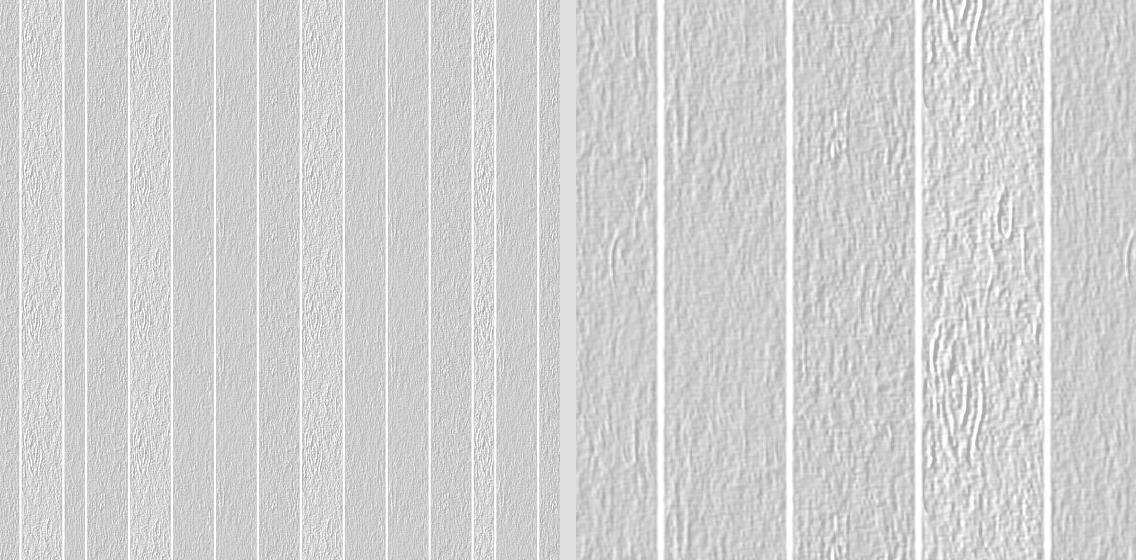
Left, the full canvas; right, a detail of the centre.
Give the GLSL for this texture map, as a WebGL 2 fragment shader.

```glsl
#version 300 es
precision highp float;
uniform vec2 u_resolution;
out vec4 fragColor;

// Board layout: one narrow board, then nine wide ones
const float START = 0.1133;
const float NARROW = 0.0404;
const float WIDE = 0.0767;
const float WIDE_COUNT = 9.0;
const float GRAIN_PERIOD = 0.241;
const float GAP_HALF_WIDTH = 0.0021;
const float GAP_SOFTNESS = 0.0012;
const float SHADOW_WIDTH = 0.0030;

// Grain relief
const vec2 LIGHT_STEP = vec2(0.0009, -0.0004);
const float RELIEF = 0.37;
const vec2 RING_CENTRE = vec2(0.024, 0.195);
const vec2 KNOT_CENTRE = vec2(0.029, 0.095);

// Greys
const float PAINT = 0.802;
const float GAP = 1.0;
const float SHADOW = 0.70;

// Board kinds, in their order across
const float KNOTTY = 0.0;
const float RINGED = 1.0;
const float FINE = 2.0;

float hash(vec2 p, float seed) {
    vec3 q = fract(vec3(p.xyx + seed * 17.3) * vec3(0.1031, 0.1030, 0.0973));
    q += dot(q, q.yzx + 33.33);
    return fract((q.x + q.y) * q.z);
}

// Value noise that wraps vertically after a whole number of rows
float grainNoise(vec2 p, float cellWidth, float rows, float seed) {
    vec2 q = vec2(p.x / cellWidth, p.y / GRAIN_PERIOD * rows);
    vec2 cell = floor(q), f = fract(q);
    f = f * f * (3.0 - 2.0 * f);
    float y0 = mod(cell.y, rows), y1 = mod(cell.y + 1.0, rows);
    float low = mix(hash(vec2(cell.x, y0), seed), hash(vec2(cell.x + 1.0, y0), seed), f.x);
    float high = mix(hash(vec2(cell.x, y1), seed), hash(vec2(cell.x + 1.0, y1), seed), f.x);
    return mix(low, high, f.y);
}

// Offset from a feature, wrapped to the nearest vertical repeat
vec2 wrappedOffset(vec2 p, vec2 centre) {
    vec2 d = p - centre;
    d.y -= GRAIN_PERIOD * floor(d.y / GRAIN_PERIOD + 0.5);
    return d;
}

float woodHeight(vec2 p, float kind) {
    float seed = kind + 1.0;
    vec2 w = p;
    w.x += 0.004 * (grainNoise(p, 0.018, 9.0, seed + 5.0) - 0.5);

    // Long strokes, short fibres and fine cross weave
    float h = 0.48 * grainNoise(w, 0.0027, 21.0, seed);
    h += 0.42 * grainNoise(w, 0.0016, 76.0, seed + 9.0);
    h += 0.24 * grainNoise(p, 0.0045, 150.0, seed + 13.0);

    // Nested oval growth rings
    if (kind == RINGED) {
        vec2 d = wrappedOffset(w, RING_CENTRE);
        float radius = length(d * vec2(1.0, 0.22));
        float rings = 0.5 + 0.5 * sin(radius * 1500.0);
        h += 0.30 * rings * exp(-radius * radius * 2600.0);
    }

    // Thin upright cracks
    float field = grainNoise(w, 0.0065, 9.0, seed + 21.0);
    float patches = smoothstep(0.5, 0.8, grainNoise(p, 0.016, 8.0, seed + 23.0));
    h += 0.42 * patches * (1.0 - smoothstep(0.0, 0.14, abs(field - 0.5)));

    // Small knot with a curl around it
    if (kind != RINGED && kind != FINE) {
        vec2 d = wrappedOffset(w, KNOT_CENTRE) * vec2(1.0, 0.4);
        float r = length(d);
        h += 0.35 * sin(r * 1300.0) * exp(-r * r * 30000.0);
    }
    return h;
}

void main() {
    vec2 p = gl_FragCoord.xy / u_resolution;
    float pixel = 1.0 / u_resolution.x;

    // Find the board and the place within it
    float period = NARROW + WIDE_COUNT * WIDE;
    float group = floor((p.x - START) / period);
    float along = p.x - START - group * period;
    bool isNarrow = along < NARROW;
    float index = isNarrow ? 0.0 : min(1.0 + floor((along - NARROW) / WIDE), WIDE_COUNT);
    float x = isNarrow ? along : along - NARROW - (index - 1.0) * WIDE;
    float width = isNarrow ? NARROW : WIDE;
    float kind = mod((WIDE_COUNT + 2.0) * group + index + (isNarrow ? 2.0 : 3.0), 4.0);

    // Relief lit from one side, worn smoother in places
    vec2 q = vec2(x, p.y);
    float slope = woodHeight(q + LIGHT_STEP, kind) - woodHeight(q - LIGHT_STEP, kind);
    float strength = kind == RINGED ? 1.05 : kind == KNOTTY ? 0.78 : 0.60;
    strength *= 0.75 + 0.5 * grainNoise(q, 0.013, 10.0, kind + 40.0);
    float tone = PAINT + (kind == RINGED ? 0.03 : 0.0) + RELIEF * strength * slope;
    tone = clamp(tone, 0.67, 0.99);

    // Shaded board edges and bright gaps
    float edge = min(x, width - x);
    edge += 0.0006 * (grainNoise(q, 0.01, 60.0, 31.0) - 0.5);
    float shade = 1.0 - smoothstep(0.0, SHADOW_WIDTH, edge - GAP_HALF_WIDTH);
    tone = mix(tone, SHADOW, 0.5 * shade);
    float soft = max(pixel * 0.7, GAP_SOFTNESS);
    float gap = 1.0 - smoothstep(-soft, soft, edge - GAP_HALF_WIDTH);
    fragColor = vec4(vec3(mix(tone, GAP, gap)), 1.0);
}
```
